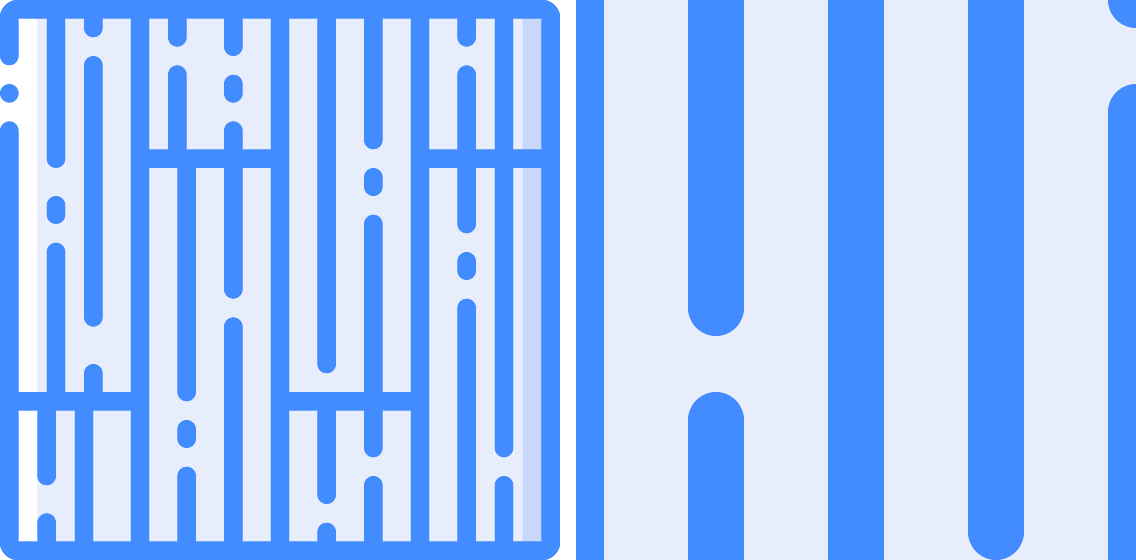
Left: the whole. Right: its middle third, enlarged.
A WebGL 1 fragment shader for this texture:

```glsl
precision highp float;
// Four staggered wooden boards with broken blue grain lines inside a rounded frame.
uniform vec2 u_resolution;

// Upright round-capped stroke from low to high, interrupted by two gaps (low, high).
float grain(vec2 p, float x, vec2 span, vec2 gapA, vec2 gapB) {
  float outside = max(span.x - p.y, p.y - span.y);
  float inGapA = min(p.y - gapA.x, gapA.y - p.y);
  float inGapB = min(p.y - gapB.x, gapB.y - p.y);
  float dy = max(max(0.0, outside), max(inGapA, inGapB));
  return length(vec2(p.x - x, dy)) - 1.0;
}

// Short dash sitting in a gap of the grain.
float dash(vec2 p, vec2 center, float halfLength) {
  vec2 q = abs(p - center);
  return length(vec2(q.x, max(q.y - halfLength, 0.0))) - 1.0;
}

float roundedBox(vec2 p, float halfSize, float radius) {
  vec2 q = abs(p) - halfSize + radius;
  return length(max(q, 0.0)) + min(max(q.x, q.y), 0.0) - radius;
}

float boardGrain(vec2 p) {
  vec2 none = vec2(0.0);
  // first board, with the broken left side of the frame
  float d = grain(p, 1.0, vec2(0, 60), vec2(46, 54), none);
  d = min(d, grain(p, 6.0, vec2(17, 60), vec2(33, 43), none));
  d = min(d, grain(p, 10.0, vec2(17, 60), vec2(53, 57), vec2(20, 26)));
  d = min(d, grain(p, 5.0, vec2(0, 17), vec2(4, 9), none));
  d = min(d, grain(p, 9.0, vec2(0, 17), none, none));
  // second board
  d = min(d, grain(p, 19.0, vec2(43, 60), vec2(52, 56), none));
  d = min(d, grain(p, 25.0, vec2(0, 60), vec2(46, 55), vec2(25, 29)));
  d = min(d, grain(p, 20.0, vec2(0, 43), vec2(9, 18), none));
  // third board
  d = min(d, grain(p, 35.0, vec2(0, 60), vec2(17, 21), vec2(3, 7)));
  d = min(d, grain(p, 40.0, vec2(0, 60), vec2(36, 45), vec2(8, 12)));
  // fourth board
  d = min(d, grain(p, 50.0, vec2(0, 60), vec2(52, 56), vec2(27, 36)));
  d = min(d, grain(p, 54.0, vec2(0, 60), vec2(8, 12), none));
  // dashes
  d = min(d, dash(p, vec2(1, 50), 0.0));
  d = min(d, dash(p, vec2(6, 37.5), 0.5));
  d = min(d, dash(p, vec2(25, 50.5), 0.5));
  d = min(d, dash(p, vec2(20, 13.5), 0.5));
  d = min(d, dash(p, vec2(40, 40.5), 0.5));
  return min(d, dash(p, vec2(50, 31.5), 0.5));
}

float frameAndJoints(vec2 p) {
  // top, bottom and right sides
  float d = min(min(p.y, 60.0 - p.y) - 2.0, 58.0 - p.x);
  // seams between boards
  for (int i = 1; i < 4; i++) {
    d = min(d, abs(p.x - 15.0 * float(i)) - 1.0);
  }
  // cross joints alternate between low and high
  float jointHeight = mod(floor(p.x / 15.0), 2.0) < 0.5 ? 17.0 : 43.0;
  return min(d, abs(p.y - jointHeight) - 1.0);
}

void main() {
  // the canvas is 60 units wide, and every line is 2 units thick
  vec2 p = gl_FragCoord.xy / u_resolution * 60.0;
  float blur = 30.0 / min(u_resolution.x, u_resolution.y);

  vec3 white = vec3(1.0);
  vec3 wood = vec3(0.906, 0.929, 0.986);
  vec3 shade = vec3(0.785, 0.845, 0.99);
  vec3 blue = vec3(0.26, 0.55, 1.0);

  // lit left edge and shaded right edge
  vec3 color = mix(white, wood, smoothstep(-blur, blur, p.x - 4.0));
  color = mix(color, shade, smoothstep(-blur, blur, p.x - 56.0));

  // line work, clipped to the rounded outline
  float lines = min(boardGrain(p), frameAndJoints(p));
  color = mix(blue, color, smoothstep(-blur, blur, lines));
  float outline = roundedBox(p - 30.0, 30.0, 2.0);
  color = mix(color, white, smoothstep(0.0, 2.0 * blur, outline));
  gl_FragColor = vec4(color, 1.0);
}
```
